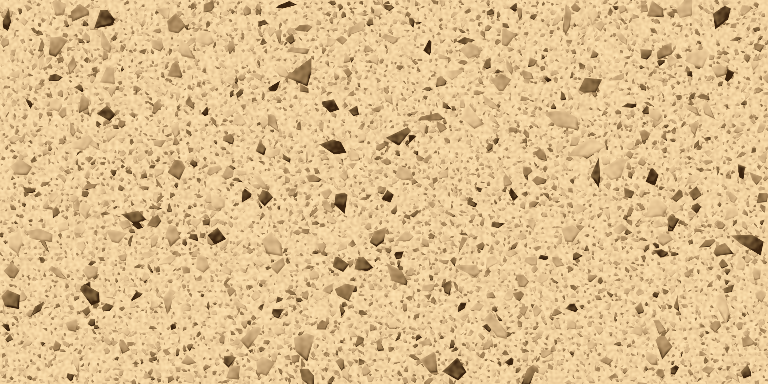
Give the GLSL for this texture, as a Shadertoy shader.

```glsl
// Cream engineered stone: a finely mottled binder holding angular chips.
// Four grid layers scatter convex polygons from fine grit to large shards;
// everything is composed as one "tone" that a stepped palette turns to colour.

const float TAU = 6.2831853;

vec3 hash3(vec2 p) {
    vec3 q = fract(p.xyx * vec3(0.1031, 0.1030, 0.0973));
    q += dot(q, q.yxz + 33.33);
    return fract((q.xxy + q.yzz) * q.zyx);
}

float gradientNoise(vec2 p) {
    vec2 cell = floor(p), f = p - cell;
    vec2 u = f * f * f * (f * (f * 6.0 - 15.0) + 10.0);
    vec4 corner;
    for (int i = 0; i < 4; i++) {
        vec2 o = vec2(i & 1, i >> 1);
        float a = TAU * hash3(cell + o + 71.0).x;
        corner[i] = dot(vec2(cos(a), sin(a)), f - o);
    }
    return mix(mix(corner.x, corner.y, u.x), mix(corner.z, corner.w, u.x), u.y);
}

// Convex shard with five irregular sides
float shardDistance(vec2 p, float radius, vec2 seed) {
    float d = -1.0;
    for (int i = 0; i < 5; i++) {
        vec3 h = hash3(seed + float(i) * 17.3);
        float a = (float(i) + 0.9 * (h.x - 0.5)) * TAU / 5.0;
        d = max(d, dot(p, vec2(cos(a), sin(a))) - radius * (0.6 + 0.7 * h.y));
    }
    return d;
}

// Lays one size of chips over the tone so far
float addChips(float tone, vec2 uv, float cells, float density, float toneRange, float skew) {
    vec2 p = uv * cells, home = floor(p);
    float pixel = cells / iResolution.y;
    for (int y = -1; y <= 1; y++)
    for (int x = -1; x <= 1; x++) {
        vec2 id = home + vec2(x, y);
        vec2 seed = id + cells * 3.7;
        vec3 place = hash3(seed), look = hash3(seed + 211.0);
        if (place.z > density) continue;

        // Random turn and stretch; a few become slivers
        vec2 q = p - id - 0.15 - 0.7 * place.xy;
        float a = TAU * look.x, c = cos(a), s = sin(a);
        float stretch = 1.0 + 0.7 * look.y * look.y * look.y;
        vec2 local = mat2(c, -s, s, c) * q * vec2(1.0 / stretch, stretch);
        float radius = mix(0.17, 0.31, hash3(seed + 97.0).x);
        float d = shardDistance(local, radius, seed + 31.0);

        // Body shade, cloudy face, lit upper edge and shadowed lower edge
        float chip = 0.75 + toneRange * pow(look.z, skew);
        chip += 0.9 * gradientNoise(uv * 65.0 + seed) + 1.2 * local.x;
        float side = clamp(dot(q, vec2(0.4, -1.0)) / radius, -1.0, 1.0);
        chip += (side > 0.0 ? 1.7 : 0.5) * side * smoothstep(-0.11, 0.0, d);
        tone = mix(tone, chip, smoothstep(0.5 * pixel, -0.5 * pixel, d));
    }
    return tone;
}

// Tone 0 is pale binder, tone 5 the darkest shard; below 0 it glints
vec3 stoneColour(float tone) {
    vec3 c = mix(vec3(0.965, 0.845, 0.645), vec3(1.0, 0.90, 0.71), clamp(-tone, 0.0, 1.0));
    c = mix(c, vec3(0.89, 0.76, 0.57), clamp(tone, 0.0, 1.0));
    c = mix(c, vec3(0.79, 0.66, 0.48), clamp(tone - 1.0, 0.0, 1.0));
    c = mix(c, vec3(0.65, 0.52, 0.35), clamp(tone - 2.0, 0.0, 1.0));
    c = mix(c, vec3(0.49, 0.38, 0.23), clamp(tone - 3.0, 0.0, 1.0));
    return mix(c, vec3(0.23, 0.14, 0.06), clamp(tone - 4.0, 0.0, 1.0));
}

void mainImage(out vec4 fragColor, in vec2 fragCoord) {
    vec2 uv = fragCoord / iResolution.y;

    // Mottled binder
    float tone = 0.15 + 1.3 * gradientNoise(uv * 100.0) + 0.5 * gradientNoise(uv * 24.0);

    // Grit first, large shards last
    tone = addChips(tone, uv, 72.0, 0.62, 2.6, 1.1);
    tone = addChips(tone, uv, 42.0, 0.50, 3.4, 1.2);
    tone = addChips(tone, uv, 23.0, 0.36, 4.3, 1.7);
    tone = addChips(tone, uv, 12.0, 0.32, 4.0, 1.35);

    fragColor = vec4(stoneColour(tone), 1.0);
}
```
